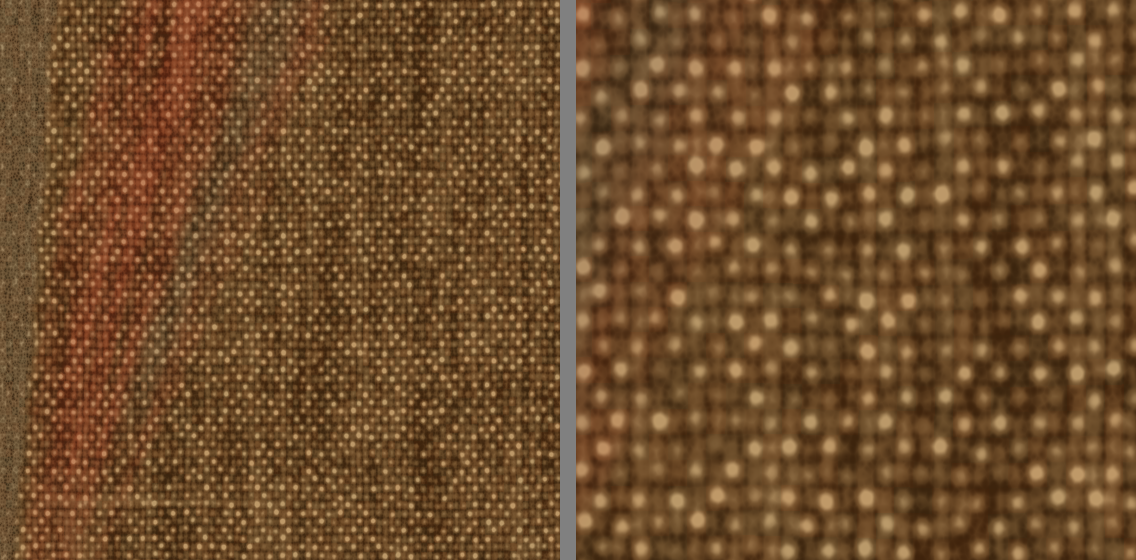
Left: the whole. Right: its middle third, enlarged.
Give the GLSL for this texture, as a Shadertoy shader.

```glsl
// Coarse brown plain-weave cloth with a slanted, streaky red dye band and a
// fuzzy greyish edge strip. Knots are jittered soft blobs on a checkerboard;
// layered sines drive the stains, cellular noise gives the fibre grain.

#define WARP_COUNT 88.0
#define WEFT_COUNT 66.0
#define KNOT_JITTER 0.26
#define KNOT_LIGHT 0.98
#define KNOT_DARK 0.40
#define STREAK_COUNT 7.0
#define DYE_STRENGTH 0.95
#define GRAIN 0.16

float hash(vec2 p) {
    vec3 q = fract(vec3(p.xyx) * 0.1031);
    q += dot(q, q.yzx + 33.33);
    return fract((q.x + q.y) * q.z);
}

// Smooth irregular waves, roughly in -1..1
float waves(vec2 p) {
    float sum = 0.0, amp = 0.5;
    for (int i = 0; i < 4; i++) {
        sum += amp * sin(p.x + 1.3 * sin(p.y + float(i))) * cos(0.8 * p.y + 0.6 * sin(p.x));
        p = mat2(1.6, 0.7, -0.7, 1.6) * p + 2.7;
        amp *= 0.65;
    }
    return sum;
}

// Distance to the nearest scattered point
float cellular(vec2 p) {
    vec2 cell = floor(p);
    float nearest = 2.0;
    for (int y = -1; y <= 1; y++)
    for (int x = -1; x <= 1; x++) {
        vec2 c = cell + vec2(x, y);
        vec2 point = c + vec2(hash(c), hash(c + 71.0));
        nearest = min(nearest, length(p - point));
    }
    return nearest;
}

// Brightness of the crossing threads: bright knots alternate with dull ones
float weave(vec2 p) {
    vec2 cell = floor(p);
    float sum = 0.0;
    for (int y = -1; y <= 1; y++)
    for (int x = -1; x <= 1; x++) {
        vec2 c = cell + vec2(x, y);
        vec2 jitter = vec2(hash(c + 13.0), hash(c + 47.0)) - 0.5;
        vec2 d = p - c - 0.5 - KNOT_JITTER * jitter;
        bool raised = mod(c.x + c.y, 2.0) < 0.5;
        float amp = raised ? KNOT_LIGHT : KNOT_DARK;
        vec2 tightness = raised ? vec2(4.6, 7.0) : vec2(7.5, 4.5);
        amp *= 0.55 + 0.9 * hash(c + 5.0);
        sum += amp * exp(-dot(d * d, tightness));
    }
    return sum;
}

vec3 ramp(vec3 shadow, vec3 body, vec3 glint, float t) {
    vec3 low = mix(shadow, body, smoothstep(-0.05, 0.40, t));
    return mix(low, glint, smoothstep(0.30, 1.15, t));
}

void mainImage(out vec4 fragColor, in vec2 fragCoord) {
    vec2 uv = fragCoord / iResolution.xy;

    // Threads wander slightly and differ in brightness
    vec2 drift = 0.004 * vec2(waves(uv * vec2(5.0, 7.0)), waves(uv * 6.0 + 9.0));
    vec2 p = (uv + drift) * vec2(WARP_COUNT, WEFT_COUNT);
    float tone = weave(p);
    tone += 0.16 * (hash(vec2(floor(p.x), 3.0)) - 0.5) * smoothstep(0.5, 0.3, abs(fract(p.x) - 0.5));
    tone += 0.10 * (hash(vec2(8.0, floor(p.y))) - 0.5) * smoothstep(0.5, 0.3, abs(fract(p.y) - 0.5));
    float grain = cellular(uv * vec2(210.0, 170.0)) - 0.5;
    tone += GRAIN * grain + 0.09 * waves(uv * vec2(14.0, 9.0));
    tone += 0.08 * waves(vec2(uv.x * 55.0, uv.y * 5.0));

    // One thick pale weft thread near the bottom
    float slub = exp(-pow((uv.y - 0.105 - drift.y) * 170.0, 2.0));
    tone += 0.28 * slub * smoothstep(0.05, 0.15, uv.x) * smoothstep(0.62, 0.3, uv.x);

    // Dye band: coordinate runs 0 to 1 between its two slanted borders
    float left = 0.04 + 0.07 * uv.y + 0.10 * uv.y * uv.y;
    float right = 0.19 + 0.41 * uv.y;
    float across = (uv.x - left) / (right - left);
    float streak = waves(vec2(across * STREAK_COUNT * 2.2, uv.y * 4.0 + 1.0));
    float fray = 0.10 * waves(vec2(across * 9.0, uv.y * 13.0));
    float dye = smoothstep(-0.08, 0.18, across + fray) * smoothstep(1.06, 0.82, across + fray);
    float bare = exp(-pow((across - 0.77 + 0.4 * fray) * 8.5, 2.0));
    dye *= clamp(0.84 + 0.6 * streak, 0.25, 1.0) * (1.0 - 0.85 * bare);
    dye *= DYE_STRENGTH * mix(0.55, 1.0, smoothstep(0.02, 0.25, uv.y));
    tone += 0.12 * streak * dye;

    // Fuzzy strip along the left edge
    float border = 0.025 + 0.075 * uv.y + 0.008 * waves(uv * vec2(4.0, 22.0));
    float strip = smoothstep(0.012, -0.012, uv.x - border);
    float fuzz = 0.36 + 0.55 * grain + 0.20 * waves(vec2(uv.x * 190.0, uv.y * 24.0));
    tone = mix(tone, fuzz + 0.2 * tone, 0.85 * strip);
    float seam = exp(-pow((uv.x - border - 0.006) * 230.0, 2.0));
    tone += 0.16 * seam * smoothstep(-0.3, 0.5, waves(vec2(2.0, uv.y * 17.0)));

    // Colours
    vec3 brown = ramp(vec3(0.24, 0.14, 0.05), vec3(0.43, 0.30, 0.16), vec3(0.74, 0.60, 0.41), tone);
    vec3 red = ramp(vec3(0.32, 0.13, 0.06), vec3(0.53, 0.27, 0.15), vec3(0.74, 0.50, 0.35), tone);
    vec3 grey = ramp(vec3(0.23, 0.16, 0.08), vec3(0.42, 0.32, 0.20), vec3(0.66, 0.56, 0.41), tone);
    vec3 color = mix(brown, red, dye * (1.0 - strip));
    color = mix(color, grey, max(strip, 0.6 * bare * smoothstep(0.15, 0.4, uv.y)));
    color += vec3(0.025, -0.005, -0.01) * (hash(floor(p) + 29.0) - 0.5);
    fragColor = vec4(clamp(color, 0.0, 1.0), 1.0);
}
```
